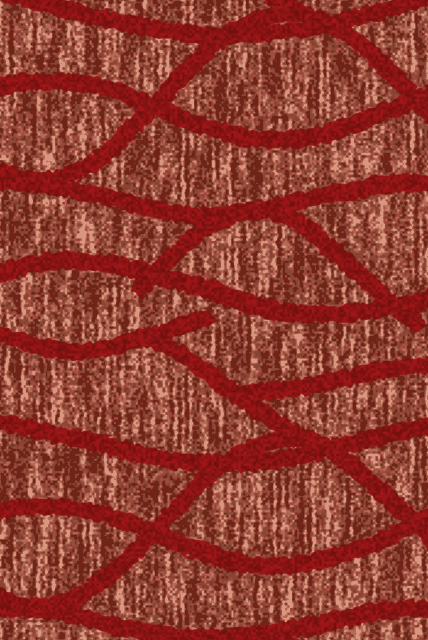
This pattern is drawn by a Shadertoy shader. Its source:

```glsl
const float TAU = 6.2831853;

// Layout, in canvas widths
const float TILE_HEIGHT = 0.996;
const float VEIN_RADIUS = 0.0205;
const float VEIN_WANDER = 0.014;
const float EDGE_FRAY = 0.011;
const float FRINGE_WIDTH = 0.018;

// Pile: cells per canvas width and strengths
const float COLUMNS = 112.0;
const float STREAKS = 13.0;
const float TUFTS = 175.0;
const float STRIPE_CONTRAST = 1.0;
const float RIB_CONTRAST = 0.13;
const float TUFT_CONTRAST = 0.95;

// Colours
const vec3 VEIN_SHADE = vec3(0.43, 0.06, 0.055);
const vec3 VEIN_LIGHT = vec3(0.65, 0.09, 0.095);
const vec3 UMBER = vec3(0.44, 0.14, 0.09);
const vec3 BROWN = vec3(0.53, 0.27, 0.20);
const vec3 ROSE = vec3(0.63, 0.29, 0.24);
const vec3 TAN = vec3(0.70, 0.42, 0.34);
const vec3 CREAM = vec3(0.86, 0.59, 0.50);

// Each vein is a wave: mean depth, amplitude, crest x, wavelength
const int VEIN_COUNT = 9;
const vec4 VEIN_WAVE[VEIN_COUNT] = vec4[VEIN_COUNT](
    vec4(0.258, 0.070, 0.117, 1.05),
    vec4(0.225, 0.195, 0.674, 1.17),
    vec4(0.461, 0.039, 0.000, 1.00),
    vec4(0.635, 0.143, 0.596, 0.94),
    vec4(0.674, 0.063, 0.186, 1.17),
    vec4(0.777, 0.043, 0.547, 0.74),
    vec4(0.914, 0.137, 0.273, 1.09),
    vec4(0.883, 0.035, 1.094, 1.02),
    vec4(0.035, 0.053, 1.150, 1.25));
// Start and end x of each vein
const vec2 VEIN_SPAN[VEIN_COUNT] = vec2[VEIN_COUNT](
    vec2(-0.1, 1.1), vec2(-0.1, 1.1), vec2(-0.1, 1.1),
    vec2(0.33, 0.97), vec2(-0.1, 1.1), vec2(-0.1, 0.48),
    vec2(0.33, 0.76), vec2(0.58, 1.1), vec2(-0.1, 1.1));

float hash(vec2 p) {
    vec3 q = fract(p.xyx * 0.1031);
    q += dot(q, q.yzx + 33.33);
    return fract((q.x + q.y) * q.z);
}

float valueNoise(vec2 p) {
    vec2 cell = floor(p);
    vec2 f = fract(p);
    f = f * f * (3.0 - 2.0 * f);
    float low = mix(hash(cell), hash(cell + vec2(1, 0)), f.x);
    float high = mix(hash(cell + vec2(0, 1)), hash(cell + vec2(1, 1)), f.x);
    return mix(low, high, f.y);
}

// Approximate distance to the nearest vein centre line
float veinDistance(vec2 p) {
    float nearest = 1.0;
    for (int i = 0; i < VEIN_COUNT; i++) {
        vec4 wave = VEIN_WAVE[i];
        float x = clamp(p.x, VEIN_SPAN[i].x, VEIN_SPAN[i].y);
        float frequency = TAU / wave.w;
        float angle = frequency * (x - wave.z);
        float slope = wave.y * frequency * sin(angle);
        float dy = p.y - wave.x + wave.y * cos(angle);
        dy -= TILE_HEIGHT * round(dy / TILE_HEIGHT);
        float across = dy * inversesqrt(1.0 + slope * slope);
        nearest = min(nearest, length(vec2(p.x - x, across)));
    }
    return nearest;
}

vec3 pileColour(float tone) {
    vec3 colour = mix(UMBER, BROWN, smoothstep(0.20, 0.36, tone));
    colour = mix(colour, ROSE, smoothstep(0.46, 0.58, tone));
    colour = mix(colour, TAN, smoothstep(0.62, 0.74, tone));
    return mix(colour, CREAM, smoothstep(0.84, 0.97, tone));
}

void mainImage(out vec4 fragColor, in vec2 fragCoord) {
    // x to the right, y downward, one unit per canvas width
    vec2 p = vec2(fragCoord.x, iResolution.y - fragCoord.y) / iResolution.x;
    float pixel = 1.0 / iResolution.x;
    float tuft = valueNoise(p * TUFTS + 17.0);

    // Veins with frayed edges
    float wander = VEIN_WANDER * (valueNoise(p * 8.0 + 5.0) - 0.5);
    float fray = EDGE_FRAY * (valueNoise(p * TUFTS * 0.6 + 71.0) - 0.5);
    float edge = veinDistance(p + vec2(0.0, wander)) - VEIN_RADIUS + fray;
    float vein = 1.0 - smoothstep(-pixel, pixel, edge);

    // Ribbed pile, its stripes breaking up beside the veins
    float fringe = 1.0 - smoothstep(0.0, FRINGE_WIDTH, edge);
    float column = p.x * COLUMNS + 0.7 * (valueNoise(p * 60.0 + 31.0) - 0.5);
    float stripe = valueNoise(vec2(column, p.y * STREAKS) + 43.0) - 0.5;
    float ribs = STRIPE_CONTRAST * stripe + RIB_CONTRAST * cos(0.5 * TAU * column);
    float tone = 0.5 + ribs * (1.0 - 0.5 * fringe) + TUFT_CONTRAST * (tuft - 0.5);

    vec3 veinColour = mix(VEIN_SHADE, VEIN_LIGHT, tuft);
    fragColor = vec4(mix(pileColour(tone), veinColour, vein), 1.0);
}
```
